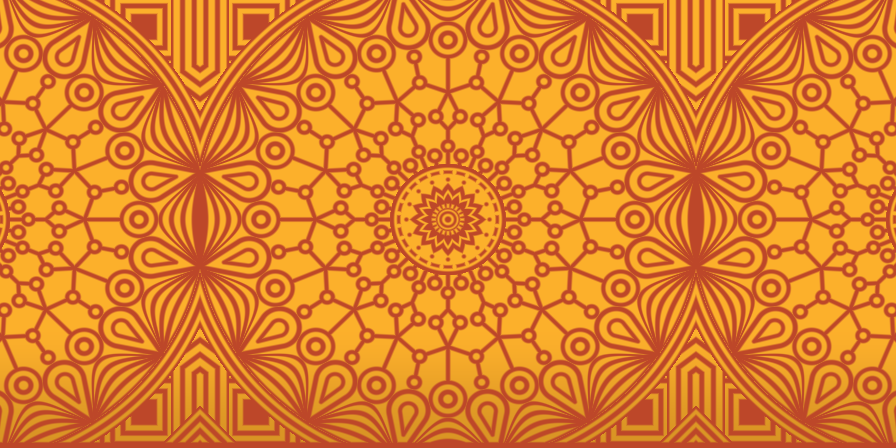
Write a Shadertoy shader that draws this pattern.

```glsl
const float PI = 3.14159265;
const float PERIOD = 1.107;        // horizontal repeat, in canvas heights
const float CENTER_Y = 0.51;
const float SECTORS = 16.0;
const float LINE = 0.0056;         // half width of a stroke
const float SOFTNESS = 0.0028;
const float TIP = 0.555;           // radius of the leaf tips
const float RIM = 0.595;           // radius of the outermost circle
const float RIM_STEP = 0.02;
const float SCALLOP_STEP = 0.025;
const float FRAME_STEP = 0.026;
const vec2 STRETCH = vec2(1.02, 0.98);
const vec3 GOLD = vec3(0.99, 0.69, 0.17);
const vec3 GOLD_SHADE = vec3(0.85, 0.58, 0.14);
const vec3 RUST = vec3(0.74, 0.28, 0.16);

float stripes(float x, float gap) {
    return abs(mod(x + 0.5 * gap, gap) - 0.5 * gap);
}

float foldAngle(float a, float n) {
    return abs(mod(a + PI / n, 2.0 * PI / n) - PI / n);
}

vec2 polar(float r, float a) {
    return r * vec2(cos(a), sin(a));
}

float segment(vec2 p, vec2 a, vec2 b) {
    vec2 ab = b - a;
    return length(p - a - ab * clamp(dot(p - a, ab) / dot(ab, ab), 0.0, 1.0)) - 0.0047;
}

// Round end at the origin, pointed end at x = h
float drop(vec2 p, float radius, float h) {
    p = vec2(abs(p.y), p.x);
    float b = radius / h, a = sqrt(1.0 - b * b);
    float k = dot(p, vec2(-b, a));
    if (k < 0.0) return length(p) - radius;
    if (k > a * h) return length(p - vec2(0.0, h));
    return dot(p, vec2(a, b)) - radius;
}

// Clears a disc, then outlines it
float bead(float ink, vec2 p, vec2 c, float radius) {
    float d = length(p - c) - radius;
    return min(max(ink, -d), abs(d) - 0.0047);
}

float medallion(float r, float a) {
    float s = foldAngle(a, SECTORS);
    float dashes = max(abs(r - 0.108) - 0.0036, foldAngle(a, 24.0) * r - 0.0095);
    float dots = length(polar(r, s) - vec2(0.091, 0.0)) - 0.0045;
    float star = r - mix(0.083, 0.067, s * SECTORS / PI);
    float ink = max(star * 0.75, 0.0032 - abs(star + 0.019) * 0.75);
    float slots = max(abs(r - 0.031) - 0.0045, foldAngle(a, 20.0) * r - 0.0027);
    ink = max(ink, -slots);
    ink = max(ink, 0.002 - abs(r - 0.021));
    ink = max(ink, 0.003 - abs(r - 0.010));
    return min(min(ink, abs(r - 0.123) - 0.005), min(dashes, dots));
}

// Branching lines with beads, in one half sector
float web(vec2 q, float edge) {
    vec2 fork = vec2(0.205, 0.0), node = vec2(0.29, 0.0);
    vec2 side = polar(0.236, 0.113), link = polar(0.318, edge);
    vec2 bud = polar(0.378, edge), inner = polar(0.148, edge);
    float ink = segment(q, vec2(0.12, 0.0), fork);
    ink = min(ink, min(segment(q, fork, side), segment(q, side, node)));
    ink = min(ink, min(segment(q, node, link), segment(q, node, vec2(0.38, 0.0))));
    ink = min(ink, min(segment(q, link, bud), segment(q, polar(0.12, edge), inner)));
    ink = bead(ink, q, vec2(0.167, 0.0), 0.0115);
    ink = bead(ink, q, side, 0.0125);
    ink = bead(ink, q, link, 0.0125);
    ink = bead(ink, q, bud, 0.0125);
    return bead(ink, q, inner, 0.0125);
}

float mandala(vec2 p) {
    float r = length(p), a = atan(p.y, p.x);
    if (r < 0.127) return medallion(r, a);
    float edge = PI / SECTORS, s = foldAngle(a, SECTORS);
    vec2 q = polar(r, s);
    float ink = web(q, edge);
    // Scallops fanning out between leaf tips
    float c = max(cos(0.5 * SECTORS * s), 0.03);
    float depth = (TIP - r) / c;
    float fan = stripes(depth, SCALLOP_STEP) * c - LINE;
    ink = min(ink, max(fan, max(-depth, depth - 0.104) * c));
    // Leaves and their inner drops
    vec2 leafP = polar(r, edge - s) - vec2(0.443, 0.0);
    float leaf = drop(leafP, 0.043, TIP - 0.443);
    ink = min(max(ink, -leaf), abs(leaf) - LINE);
    ink = min(ink, abs(drop(leafP - vec2(0.002, 0.0), 0.018, 0.055)) - 0.0045);
    // Double rings
    vec2 eye = vec2(0.409, 0.0);
    ink = bead(ink, q, eye, 0.038);
    ink = min(ink, abs(length(q - eye) - 0.016) - LINE);
    // Rim circles
    return r > TIP ? min(stripes(r - TIP, RIM_STEP) - LINE, ink) : ink;
}

// Nested frames between the circles: c.x from the side seam, c.y from the edge
float frames(vec2 c, bool lower) {
    float gable = max(c.x, 0.6 * c.x + 0.8 * (c.y - 0.15));
    float ink = stripes(gable - 0.5 * FRAME_STEP, FRAME_STEP) - LINE;
    vec2 b = abs(c - vec2(0.125, 0.07));
    float box = max(b.x, b.y);
    float boxes = min(box - 0.024, stripes(box, 0.5 * FRAME_STEP * 1.8) - LINE);
    if (c.x > 0.065 && c.y < 0.15) ink = boxes;
    float diamond = 0.707 * (c.x + c.y) - 0.06;
    if (lower && diamond < 0.0) ink = stripes(diamond, 0.02) - LINE;
    return ink;
}

void mainImage(out vec4 fragColor, in vec2 fragCoord) {
    vec2 uv = fragCoord / iResolution.y;
    vec2 p = uv - vec2(0.5 * iResolution.x / iResolution.y, CENTER_Y);
    p.x = mod(p.x + 0.5 * PERIOD, PERIOD) - 0.5 * PERIOD;
    vec2 corner = vec2(0.5 * PERIOD, 0.5) - abs(p);
    vec2 m = p / STRETCH;

    float ink = length(m) < RIM ? mandala(m) : frames(corner, p.y < 0.0);
    float spindle = corner.x - 0.016 * (1.0 - p.y * p.y / 0.0121);
    ink = min(ink, spindle);
    ink = min(ink, uv.y - 0.013);

    float aa = max(SOFTNESS, 0.8 / iResolution.y);
    vec3 ground = mix(GOLD_SHADE, GOLD, smoothstep(0.0, 0.28, uv.y));
    fragColor = vec4(mix(RUST, ground, smoothstep(-aa, aa, ink)), 1.0);
}
```
